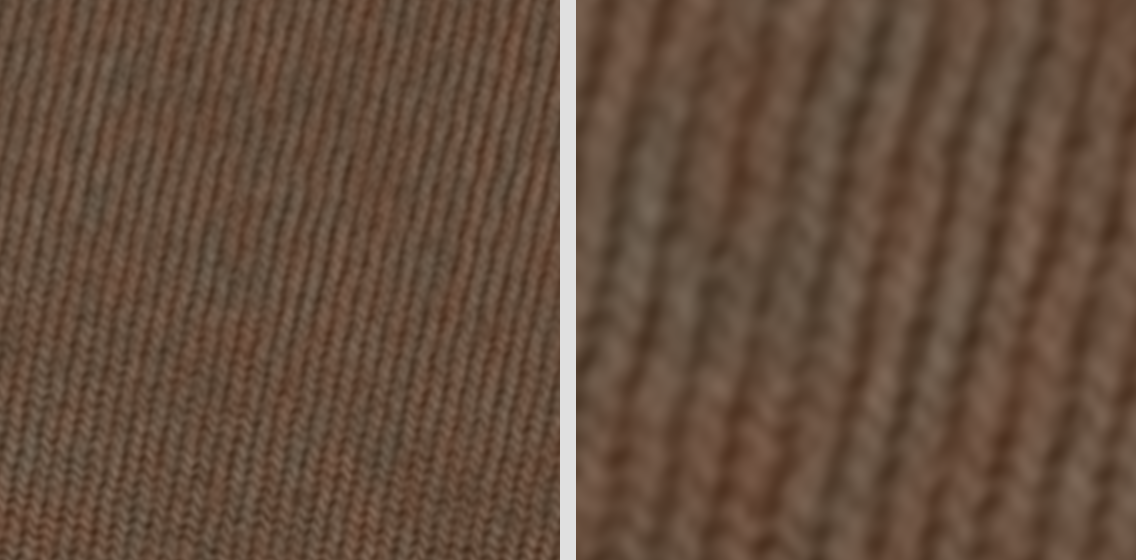
Left: the whole. Right: its middle third, enlarged.
Write a WebGL 2 fragment shader that draws this texture.

```glsl
#version 300 es
precision highp float;
// Brown ribbed knit: slanted soft ribs with dark grooves, crossed by small
// twisted stitches that grow stronger toward the lower left. Gradient noise
// bends the ribs, varies the yarn and adds reddish and olive tints.

#define RIBS 31.0           // ribs across the canvas
#define STITCHES 46.0       // stitches down the canvas
#define SLANT 0.20          // sideways run of a rib per unit of height
#define RIB_DEPTH 0.235
#define STITCH_DEPTH 0.20
#define GRAIN 0.30
#define TINT 0.040
#define TONE 0.53           // mean position between the two yarn colours

uniform vec2 u_resolution;
out vec4 fragColor;

const float TAU = 6.2831853;
const vec3 GROOVE_BROWN = vec3(0.275, 0.185, 0.120);
const vec3 YARN_BROWN = vec3(0.485, 0.397, 0.332);

float hash(vec2 p) {
    vec3 q = fract(vec3(p.xyx) * 0.1031);
    q += dot(q, q.yzx + 33.33);
    return fract((q.x + q.y) * q.z);
}

vec2 gradient(vec2 cell) {
    float angle = TAU * hash(cell);
    return vec2(cos(angle), sin(angle));
}

// Gradient noise, roughly -0.7 to 0.7
float noise(vec2 p) {
    vec2 i = floor(p);
    vec2 f = p - i;
    vec2 w = f * f * f * (f * (f * 6.0 - 15.0) + 10.0);
    vec2 e = vec2(1.0, 0.0);
    float low = mix(dot(gradient(i), f),
                    dot(gradient(i + e.xy), f - e.xy), w.x);
    float high = mix(dot(gradient(i + e.yx), f - e.yx),
                     dot(gradient(i + e.xx), f - e.xx), w.x);
    return mix(low, high, w.y);
}

// Slow brightness offset of one rib along its length
float ribVariation(float rib, float along) {
    return noise(vec2(rib * 7.31 + 0.5, along * 7.0 + rib * 3.7));
}

void main() {
    vec2 uv = gl_FragCoord.xy / u_resolution;

    // Rib coordinate, gently bent and wobbled
    float bend = 0.010 * sin(3.0 * uv.y + 1.5 * uv.x);
    float wobble = 0.12 * noise(uv * vec2(13.0, 18.0) + 40.0);
    float across = (uv.x - SLANT * uv.y + bend) * RIBS + wobble;
    float rib = floor(across);
    float side = across - rib - 0.5;
    float crown = cos(TAU * side);
    float profile = crown - 0.18 * cos(2.0 * TAU * side)
                  + 0.22 * sin(TAU * side);

    // Twisted stitches, faint at the top and clear at the lower left
    float relief = mix(1.0, 0.28, smoothstep(0.0, 0.85, uv.y + 0.22 * uv.x));
    float jitter = 0.35 * noise(uv * vec2(25.0, 16.0) + 9.0);
    float along = uv.y * STITCHES + across * 0.5 + jitter;
    float stitch = sin(TAU * along + 1.1 * sin(TAU * side));
    float uneven = 0.8 + 0.8 * noise(uv * 22.0 + 70.0);

    // Fibre grain stretched along the ribs, plus finer fuzz
    vec2 ribSpace = vec2(across, uv.y * RIBS);
    float grain = noise(ribSpace * vec2(1.7, 1.0) + 15.0)
                + 0.5 * noise(ribSpace * vec2(3.3, 2.4) + 90.0);
    float patches = noise(uv * 4.0 + 3.0);

    // Yarn variation fades out in the grooves, so ribs join smoothly
    float yarn = ribVariation(rib, uv.y) * (0.5 + 0.5 * crown);

    float tone = TONE + 0.03 * (0.5 - uv.x)
               + RIB_DEPTH * profile * (0.9 + 0.5 * patches)
               + STITCH_DEPTH * stitch * relief * uneven
               + GRAIN * grain + 0.16 * yarn + 0.10 * patches;
    vec3 color = mix(GROOVE_BROWN, YARN_BROWN, clamp(tone, -0.2, 1.3));

    // Reddish and olive drift along the yarn
    float warmth = noise(ribSpace * vec2(0.65, 0.28) + 25.0)
                 + 0.5 * noise(uv * 7.0 + 55.0) + 0.15 * (uv.x - 0.5);
    color += TINT * warmth * vec3(0.75, -0.30, -0.50);

    fragColor = vec4(clamp(color, 0.0, 1.0), 1.0);
}
```
